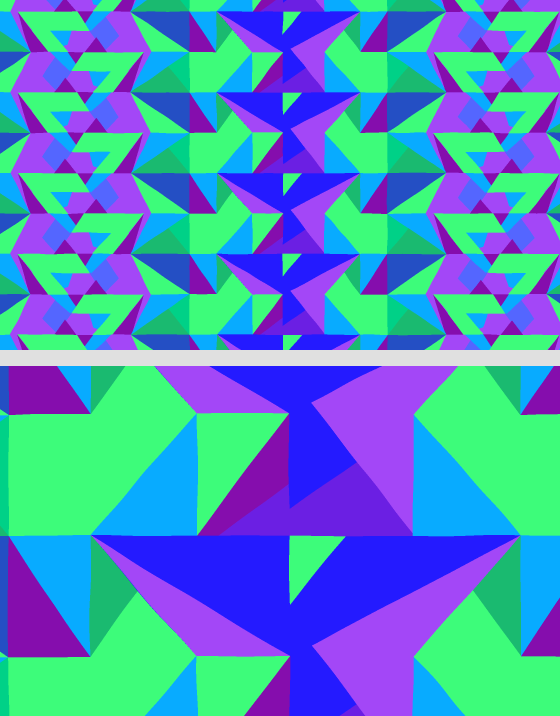
Top: the whole. Bottom: its middle third, enlarged.
A WebGL 1 fragment shader for this pattern:

```glsl
precision highp float;
// Mirrored bands of angular shards: a zigzag ribbon, faceted side blocks and a split centre column.

uniform vec2 u_resolution;

const vec3 GREEN = vec3(0.24, 0.99, 0.48);
const vec3 PURPLE = vec3(0.64, 0.28, 0.97);
const vec3 CYAN = vec3(0.03, 0.67, 1.0);
const vec3 BLUE = vec3(0.14, 0.10, 1.0);
const vec3 NAVY = vec3(0.14, 0.31, 0.77);
const vec3 TEAL = vec3(0.0, 0.82, 0.53);
const vec3 FOREST = vec3(0.10, 0.73, 0.44);
const vec3 VIOLET = vec3(0.42, 0.12, 0.89);
const vec3 MAGENTA = vec3(0.52, 0.05, 0.68);
const vec3 PERIWINKLE = vec3(0.33, 0.40, 1.0);

float hash(vec2 p) {
  vec3 q = fract(p.xyx * 0.1031);
  q += dot(q, q.yzx + 33.33);
  return fract((q.x + q.y) * q.z);
}

float noise(vec2 p) {
  vec2 i = floor(p), f = fract(p);
  f *= f * (3.0 - 2.0 * f);
  return mix(mix(hash(i), hash(i + vec2(1, 0)), f.x),
             mix(hash(i + vec2(0, 1)), hash(i + vec2(1, 1)), f.x), f.y);
}

float side(vec2 p, vec2 a, vec2 b) {
  return (b.x - a.x) * (p.y - a.y) - (b.y - a.y) * (p.x - a.x);
}

bool tri(vec2 p, vec2 a, vec2 b, vec2 c) {
  vec3 s = vec3(side(p, a, b), side(p, b, c), side(p, c, a));
  return all(greaterThanEqual(s, vec3(0))) || all(lessThanEqual(s, vec3(0)));
}

bool quad(vec2 p, vec2 a, vec2 b, vec2 c, vec2 d) {
  return tri(p, a, b, c) || tri(p, a, c, d);
}

// Ribbon: one half row, with height 0..55
vec3 ribbon(vec2 p) {
  vec3 c = PURPLE;
  if (quad(p, vec2(58, 33), vec2(78, 4), vec2(100, 24), vec2(78, 54))) c = PERIWINKLE;
  if (tri(p, vec2(93, 0), vec2(122, 0), vec2(107, 21))) c = MAGENTA;
  if (quad(p, vec2(68, 0), vec2(93, 0), vec2(107, 20), vec2(96, 26))) c = CYAN;
  if (tri(p, vec2(89, 35), vec2(74, 55), vec2(105, 55))) c = MAGENTA;
  if (quad(p, vec2(122, 26), vec2(152, 26), vec2(134, 47), vec2(128, 45))) c = CYAN;
  if (tri(p, vec2(197, 0), vec2(155, 55), vec2(180, 55))) c = MAGENTA;
  if (quad(p, vec2(115, 0), vec2(197, 0), vec2(176, 26), vec2(98, 26))) c = GREEN;
  if (quad(p, vec2(152, 26), vec2(177, 26), vec2(155, 55), vec2(127, 55))) c = GREEN;
  return c;
}

// Facets between the ribbon and the centre
vec3 facets(vec2 p) {
  if (p.x > 260.0) {
    if (p.y > 55.0) return GREEN;
    return side(p, vec2(260, 0), vec2(297, 55)) > 0.0 ? MAGENTA : CYAN;
  }
  if (p.y < 55.0) return side(p, vec2(179, 0), vec2(260, 55)) > 0.0 ? GREEN : NAVY;
  if (side(p, vec2(179, 110), vec2(260, 55)) < 0.0) return CYAN;
  return side(p, vec2(231, 75), vec2(260, 110)) > 0.0 ? FOREST : TEAL;
}

// Centre column: m is p folded about the mirror axis
vec3 centre(vec2 p, vec2 m) {
  vec3 c = BLUE;
  if (p.x < 388.0) {
    if (p.y > 55.0) c = MAGENTA;
    if (tri(p, vec2(388, 87), vec2(388, 110), vec2(356, 110))) c = VIOLET;
    if (tri(p, vec2(346, 55), vec2(388, 55), vec2(346, 110))) c = GREEN;
    if (tri(p, vec2(297, 0), vec2(388, 55), vec2(346, 55))) c = PURPLE;
  } else {
    if (quad(p, vec2(388, 98), vec2(420, 76), vec2(455, 110), vec2(388, 110))) c = VIOLET;
    if (tri(p, vec2(388, 0), vec2(414, 0), vec2(388, 31))) c = GREEN;
    if (quad(p, vec2(398, 50), vec2(494, 0), vec2(446, 55), vec2(446, 110))) c = PURPLE;
  }
  if (m.x < 346.0 && m.y > 55.0) c = GREEN;
  if (tri(m, vec2(346, 55), vec2(346, 110), vec2(297, 110))) c = CYAN;
  if (tri(m, vec2(297, 0), vec2(319, 25), vec2(297, 55))) c = FOREST;
  if (tri(m, vec2(297, 55), vec2(319, 25), vec2(346, 55))) c = GREEN;
  return c;
}

vec3 pattern(vec2 p) {
  // Slight hand-cut wobble, then vertical repeats
  p += 1.4 * vec2(noise(p / 23.0), noise(p / 23.0 + 40.0)) - 0.7;
  p.y = 110.0 * fract((p.y - 16.0) / 110.75);
  vec2 m = vec2(p.x > 395.5 ? 791.0 - p.x : p.x, p.y);
  if (m.x > 297.0) return centre(p, m);

  // Glide reflection about the ribbon's axis
  if (m.x < 110.5) m = vec2(221.0 - m.x, mod(m.y + 55.0, 110.0));
  if (m.x > 207.0 - 28.0 * abs(m.y / 55.0 - 1.0)) return facets(m);
  return ribbon(m.y < 55.0 ? vec2(221.0 - m.x, m.y) : m - vec2(0, 55));
}

void main() {
  // Average a 3 by 3 grid of samples to smooth the edges
  vec3 sum = vec3(0);
  for (int i = 0; i < 9; i++) {
    vec2 offset = (vec2(mod(float(i), 3.0), floor(float(i) / 3.0)) - 1.0) / 3.0;
    vec2 uv = (gl_FragCoord.xy + offset) / u_resolution;
    sum += pattern(vec2(uv.x, 1.0 - uv.y) * vec2(768, 480));
  }
  gl_FragColor = vec4(sum / 9.0, 1.0);
}
```
